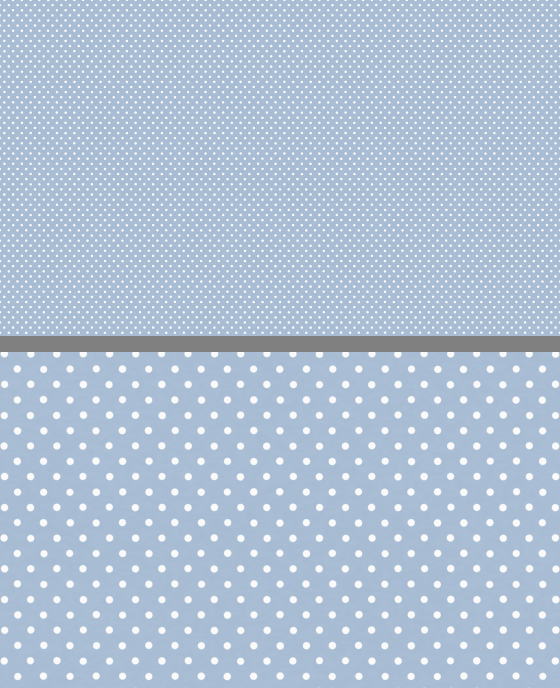
Top, the full canvas; bottom, a detail of the centre.
Give the GLSL for this pattern, as a Shadertoy shader.

```glsl
const float COLUMNS = 64.0;      // dots across the canvas
const float ROW_GAP = 0.585;     // row spacing in column widths
const float DOT_RADIUS = 0.138;
const vec3 CLOTH_BLUE = vec3(0.66, 0.74, 0.83);
const vec3 DOT_WHITE = vec3(0.98);

float hash(vec2 p) {
    vec3 q = fract(vec3(p.xyx) * 0.1031);
    q += dot(q, q.yzx + 33.33);
    return fract((q.x + q.y) * q.z);
}

float valueNoise(vec2 p) {
    vec2 cell = floor(p);
    vec2 f = fract(p);
    f = f * f * (3.0 - 2.0 * f);
    float low = mix(hash(cell), hash(cell + vec2(1.0, 0.0)), f.x);
    float high = mix(hash(cell + vec2(0.0, 1.0)), hash(cell + 1.0), f.x);
    return mix(low, high, f.y);
}

// Signed distance to the nearest dot of one rectangular lattice
float dotLattice(vec2 p, vec2 shift, vec2 spacing, float radius) {
    vec2 id = floor((p - shift) / spacing + 0.5);
    vec2 local = p - shift - id * spacing;
    vec2 seed = id + shift * 37.0 + 100.0;
    vec2 jitter = vec2(hash(seed), hash(seed + 19.0)) - 0.5;
    float size = radius * (0.97 + 0.06 * hash(seed + 47.0));
    return length(local - jitter * 0.025) - size;
}

// Two interleaved lattices make the staggered rows
float staggeredDots(vec2 p, float rowGap, float radius) {
    vec2 spacing = vec2(1.0, 2.0 * rowGap);
    float evenRows = dotLattice(p, vec2(0.5, 0.0), spacing, radius);
    float oddRows = dotLattice(p, vec2(0.0, rowGap), spacing, radius);
    return min(evenRows, oddRows);
}

float clothGrain(vec2 p) {
    float threads = valueNoise(p * vec2(5.0, 9.0)) - 0.5;
    float mottling = valueNoise(p * 0.35 + 50.0) - 0.5;
    return 0.014 * threads + 0.006 * mottling;
}

void mainImage(out vec4 fragColor, in vec2 fragCoord) {
    // Column units measured from the top left corner
    float unit = COLUMNS / iResolution.x;
    vec2 p = vec2(fragCoord.x, iResolution.y - fragCoord.y) * unit;

    // Woven ground
    vec3 color = CLOTH_BLUE + clothGrain(p);

    // Printed dots with softened edges
    float dist = staggeredDots(p, ROW_GAP, DOT_RADIUS);
    float softness = max(0.6 * unit, 0.03);
    float coverage = 1.0 - smoothstep(-softness, softness, dist);
    color = mix(color, DOT_WHITE, coverage);

    fragColor = vec4(color, 1.0);
}
```
